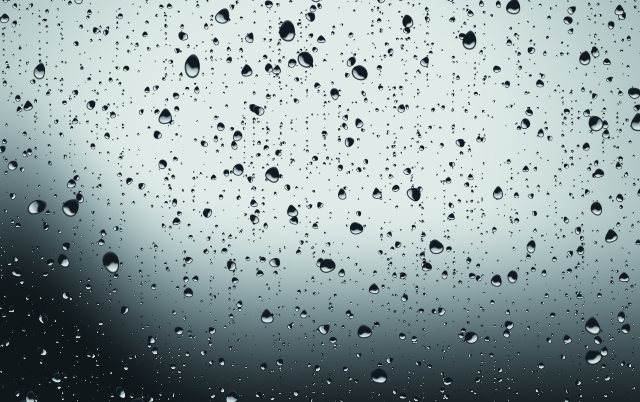
Reproduce this texture procedurally as a Shadertoy shader.

```glsl
// Rain drops on a window in front of a blurred pale sky and dark ground.
// The backdrop is a soft curved gradient; the drops are hashed grid layers,
// from fine vertical trails to large beads, each showing the view upside down.

const vec3 SKY = vec3(0.87, 0.92, 0.91);
const vec3 GROUND = vec3(0.06, 0.09, 0.105);
const vec3 HAZE_TINT = vec3(0.0, 0.20, 0.24);
const vec3 DROP_DARK = vec3(0.06, 0.10, 0.125);
const vec3 DROP_SHADE = vec3(0.47, 0.56, 0.58);
const vec3 DROP_GLOW = vec3(0.84, 0.90, 0.90);
const float GROUND_HEIGHT = 0.14;
const float HILL_HEIGHT = 0.35;
const float VIGNETTE = 0.33;
const float MAX_TILT = 1.1;
const float MAX_STRETCH = 1.5;
const float TAPER = 0.38;
const float WOBBLE = 0.07;
const float TAU = 6.2832;

vec4 hash4(vec2 p) {
    vec4 h = fract(p.xyxy * vec4(0.1031, 0.1030, 0.0973, 0.1099));
    h += dot(h, h.wzxy + 33.33);
    return fract((h.xxyz + h.yzzw) * h.zywx);
}

// Blurred landscape: a hill at the left, dark ground along the bottom
vec3 backdrop(vec2 uv) {
    float edge = GROUND_HEIGHT + HILL_HEIGHT * exp(-25.0 * uv.x * uv.x);
    float light = smoothstep(-0.24, 0.36, uv.y - edge);
    float corner = length((uv - vec2(0.48, 0.68)) * vec2(1.1, 0.9));
    light *= 1.0 - VIGNETTE * smoothstep(0.25, 0.8, corner);
    return mix(GROUND, SKY, light) + HAZE_TINT * light * (1.0 - light);
}

// One bead: dark above, bright below, with a dark rim
vec3 drawDrop(vec3 scene, vec2 offset, float radius, vec4 rnd, float pixel) {
    if (length(offset) > 2.0 * radius + pixel) return scene;

    // Egg shape with a slightly irregular outline
    float lean = 2.0 * rnd.x - 1.0;
    float tilt = MAX_TILT * lean * abs(lean);
    float c = cos(tilt), s = sin(tilt);
    vec2 q = mat2(c, -s, s, c) * offset / radius;
    q.y /= mix(1.0, MAX_STRETCH, rnd.y * rnd.y);
    q.x /= 1.0 - TAPER * rnd.z * clamp(q.y, -1.3, 1.3);
    float angle = atan(q.y, q.x + 0.0001);
    float outline = 1.0 + WOBBLE * (sin(2.0 * angle + TAU * rnd.w)
                                  + 0.7 * sin(3.0 * angle + TAU * rnd.y));
    float depth = outline - length(q);
    float soft = pixel / radius;
    float cover = smoothstep(-0.7 * soft, 0.7 * soft, depth);

    // Inverted view inside the bead
    float horizon = mix(-0.4, 0.05, rnd.w) + 0.35 * lean * q.x
                  + 0.1 * sin(5.0 * q.x + TAU * rnd.z);
    float blur = 0.1 + 0.4 * soft;
    float below = 1.0 - smoothstep(-blur, blur, q.y - horizon);
    float rim = smoothstep(0.02, 0.24, depth);
    vec3 glow = mix(DROP_GLOW, DROP_SHADE, smoothstep(-0.75, 0.1, q.y));
    vec3 bead = mix(DROP_DARK, glow, below * rim);
    float sheen = (1.0 - smoothstep(0.0, 0.3, depth)) * smoothstep(0.2, 0.9, q.y);
    bead += 0.16 * sheen;
    return mix(scene, bead, cover);
}

// Scattered beads; trail = 1 lines them up in broken vertical columns
vec3 dropLayer(vec3 scene, vec2 p, vec2 cell, vec2 radii, float density,
               float trail, float seed, float pixel) {
    vec2 home = floor(p / cell);
    for (int j = -1; j <= 1; j++) {
        for (int i = -1; i <= 1; i++) {
            vec2 id = home + vec2(i, j);
            vec4 place = hash4(id + seed);
            vec4 shape = hash4(id + seed + 71.0);
            vec4 column = hash4(vec2(id.x, floor(id.y / 14.0)) + seed + 137.0);
            float lineX = column.x + 0.08 * (place.x - 0.5);
            float x = mix(place.x, lineX, trail);
            float chance = density * mix(1.0, step(column.y, 0.5), trail);
            if (place.z > chance) continue;
            vec2 center = (id + 0.5 + 0.85 * (vec2(x, place.y) - 0.5)) * cell;
            float radius = mix(radii.x, radii.y, place.w * place.w);
            scene = drawDrop(scene, p - center, radius, shape, pixel);
        }
    }
    return scene;
}

void mainImage(out vec4 fragColor, in vec2 fragCoord) {
    vec2 uv = fragCoord / iResolution.xy;
    vec2 p = fragCoord / iResolution.y;
    float pixel = 1.0 / iResolution.y;

    vec3 color = backdrop(uv);

    // Fine mist and trails first, large beads last
    color = dropLayer(color, p, vec2(0.026), vec2(0.0010, 0.0026), 0.50, 0.0, 11.0, pixel);
    color = dropLayer(color, p, vec2(0.036, 0.014), vec2(0.0014, 0.0036), 0.55, 1.0, 23.0, pixel);
    color = dropLayer(color, p, vec2(0.042), vec2(0.0030, 0.0060), 0.55, 0.0, 37.0, pixel);
    color = dropLayer(color, p, vec2(0.068), vec2(0.0060, 0.0105), 0.60, 0.0, 53.0, pixel);
    color = dropLayer(color, p, vec2(0.125), vec2(0.0105, 0.0200), 0.62, 0.0, 89.0, pixel);

    fragColor = vec4(color, 1.0);
}
```
